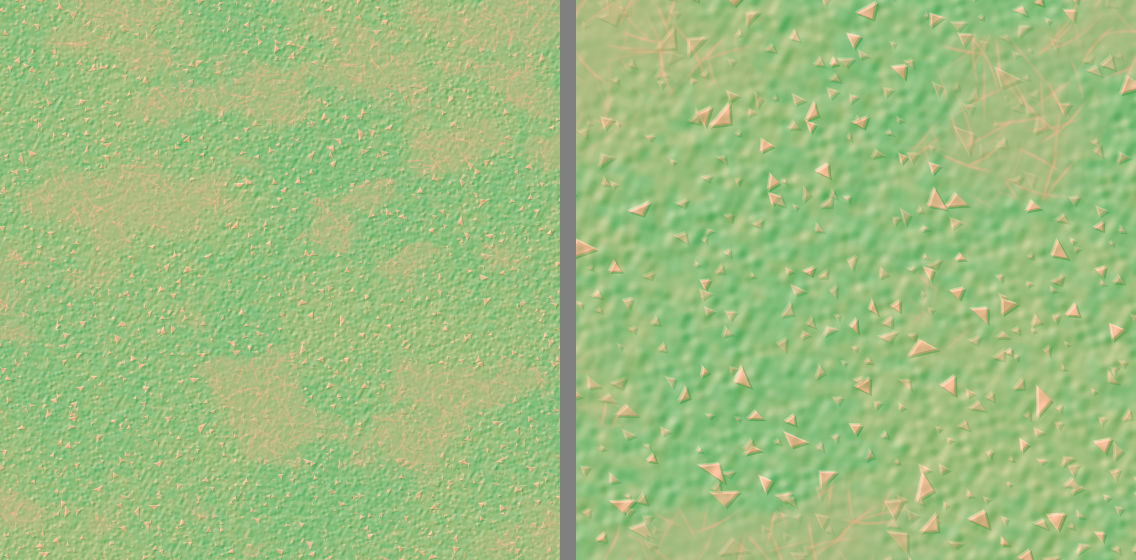
Left, the full canvas; right, a detail of the centre.
Write a WebGL 1 fragment shader that draws this texture.

```glsl
precision highp float;
// Green embossed plaster with peach chips and ragged patches of tangled fibres.
// A noise and chip height field is lit from one side by a finite difference;
// warped fbm masks the patches, and scattered bent segments form the fibres.

uniform vec2 u_resolution;

const vec3 GREEN = vec3(0.515, 0.750, 0.490);
const vec3 OLIVE = vec3(0.630, 0.750, 0.495);
const vec3 HAZE = vec3(0.690, 0.735, 0.510);
const vec3 PEACH = vec3(0.940, 0.710, 0.555);
const vec3 LIGHT_TINT = vec3(0.23, 0.10, 0.16);

const vec2 LIGHT_STEP = vec2(-0.0009, 0.0009);
const float RELIEF = 1.9;
const float GRAIN_SCALE = 185.0;
const float CHIP_HEIGHT = 0.45;
const float CHIP_CELL = 0.022;
const float CHIP_DENSITY = 0.42;
const vec2 PATCH_SCALE = vec2(6.5, 9.5);
const float PATCH_START = 0.51;
const float PATCH_FULL = 0.68;
const float FIBRE_CELL = 0.036;
const float FIBRE_WIDTH = 0.0011;
const int FIBRE_LAYERS = 5;
const float TAU = 6.28318;

vec2 hash2(vec2 p) {
  vec3 q = fract(p.xyx * vec3(0.1031, 0.1030, 0.0973));
  q += dot(q, q.yzx + 33.33);
  return fract((q.xx + q.yz) * q.zy);
}

mat2 rotation(float a) {
  float c = cos(a), s = sin(a);
  return mat2(c, s, -s, c);
}

float noise(vec2 p) {
  vec2 i = floor(p), f = fract(p);
  vec2 u = f * f * (3.0 - 2.0 * f);
  float low = mix(hash2(i).x, hash2(i + vec2(1.0, 0.0)).x, u.x);
  float high = mix(hash2(i + vec2(0.0, 1.0)).x, hash2(i + 1.0).x, u.x);
  return mix(low, high, u.y);
}

float fbm(vec2 p) {
  float sum = 0.0, weight = 0.5;
  for (int i = 0; i < 5; i++) {
    sum += weight * noise(p);
    p = rotation(0.6) * p * 2.03 + 11.7;
    weight *= 0.5;
  }
  return sum / 0.969;
}

// Coverage of small three-sided chips, one candidate per cell
float chips(vec2 p, float cell, float soft) {
  float cover = 0.0;
  vec2 home = floor(p / cell);
  for (int y = -1; y <= 1; y++) {
    for (int x = -1; x <= 1; x++) {
      vec2 id = home + vec2(float(x), float(y)) + 50.0;
      vec2 place = hash2(id), trait = hash2(id + 71.3);
      vec2 q = rotation(trait.y * TAU) * (p - (id - 50.0 + place) * cell);
      float size = cell * mix(0.06, 0.16, fract(trait.x * 37.0));
      q.x *= mix(0.55, 1.1, fract(trait.y * 53.0));
      float edge = max(abs(q.x) * 0.85 + q.y * 0.55, -q.y) - size;
      float shape = 1.0 - smoothstep(-soft, soft, edge);
      cover = max(cover, shape * step(trait.x, CHIP_DENSITY));
    }
  }
  return cover;
}

float allChips(vec2 p, float soft) {
  float small = chips(p + 3.7, CHIP_CELL * 0.6, soft);
  return max(chips(p, CHIP_CELL, soft), 0.6 * small);
}

float height(vec2 p, float soft) {
  vec2 g = rotation(0.5) * p * GRAIN_SCALE + 200.0;
  float grain = 0.65 * noise(g) + 0.5 * noise(rotation(0.7) * g * 0.53);
  return grain + CHIP_HEIGHT * allChips(p, soft);
}

// Overlapping layers of slightly bent, tapered strands
float fibres(vec2 p, float soft) {
  float sum = 0.0;
  for (int layer = 0; layer < FIBRE_LAYERS; layer++) {
    vec2 shifted = p + float(layer) * vec2(1.237, 2.713);
    vec2 home = floor(shifted / FIBRE_CELL);
    for (int y = -1; y <= 1; y++) {
      for (int x = -1; x <= 1; x++) {
        vec2 id = home + vec2(float(x), float(y));
        vec2 place = hash2(id + 90.0), trait = hash2(id + 143.0);
        vec2 q = rotation(trait.x * TAU) * (shifted - (id + place) * FIBRE_CELL);
        float reach = FIBRE_CELL * mix(0.35, 0.75, trait.y);
        q.y += (place.x - 0.5) * 22.0 * q.x * q.x;
        float taper = 1.0 - smoothstep(0.4, 1.0, abs(q.x) / reach);
        float line = 1.0 - smoothstep(0.0, FIBRE_WIDTH + soft, abs(q.y));
        sum += line * taper * mix(0.25, 0.85, place.y);
      }
    }
  }
  return 1.0 - exp(-sum);
}

void main() {
  float shortSide = min(u_resolution.x, u_resolution.y);
  vec2 p = gl_FragCoord.xy / shortSide;
  float soft = 0.7 / shortSide;

  // Patches with ragged, warped outlines
  vec2 warp = vec2(noise(p * 16.0 + 5.0), noise(p * 16.0 + 47.0)) - 0.5;
  float field = fbm((p + 0.03 * warp) * PATCH_SCALE + 23.0);
  float area = smoothstep(PATCH_START, PATCH_FULL, field);

  // Ground colour drifts slowly, with fine mottling
  float drift = fbm(p * 5.0 + 70.0) + 0.5 * (noise(p * 120.0 + 9.0) - 0.5);
  vec3 color = mix(GREEN, OLIVE, smoothstep(0.2, 0.75, drift));
  color = mix(color, HAZE, 0.75 * area);
  color = mix(color, PEACH, 0.85 * allChips(p, soft) * (1.0 - 0.7 * area));
  color = mix(color, PEACH, fibres(p, soft) * smoothstep(0.0, 0.7, area));

  // Side lighting, flatter inside the patches
  float slope = height(p - LIGHT_STEP, soft) - height(p + LIGHT_STEP, soft);
  float shade = clamp(slope * RELIEF, -0.9, 1.3) * (1.0 - 0.55 * area);
  gl_FragColor = vec4(clamp(color + shade * LIGHT_TINT, 0.0, 1.0), 1.0);
}
```
